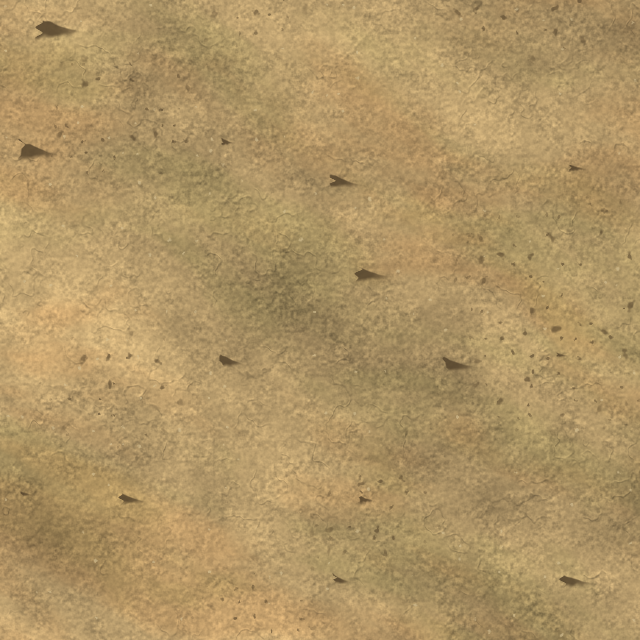
This texture is drawn by a Shadertoy shader. Its source:

```glsl
// Dry sandy ground: slanted broad patches of ochre, rust and olive under fine lit grain,
// with small pits, pale pebbles and a few dark torn flakes that fade to the right.
// Patches and grain are layered value noise; scattered marks sit in jittered grid cells.

const vec3 SAND = vec3(0.689, 0.585, 0.406);
const vec3 SHADOW = vec3(0.33, 0.265, 0.175);
const vec3 PEBBLE = vec3(0.84, 0.76, 0.58);
const vec3 RUST_SHIFT = vec3(0.015, -0.028, -0.055);
const vec3 OLIVE_SHIFT = vec3(-0.040, -0.012, -0.045);

const vec2 SLANT = vec2(0.94, -0.34);       // direction of the patches
const vec2 PATCH_FREQ = vec2(2.8, 7.5);     // along and across the slant
const float PATCH_CONTRAST = 0.48;
const float LUMP_FREQ = 18.0;
const float LUMP_CONTRAST = 0.20;
const float GRAIN_FREQ = 230.0;
const float GRAIN_CONTRAST = 0.27;
const float RELIEF_FREQ = 110.0;
const float RELIEF = 0.26;
const float CREASE_FREQ = 34.0;
const float CREASE_DEPTH = 0.13;

const float FLAKE_CELLS = 6.0;
const float FLAKE_SHARE = 0.42;
const float PIT_CELLS = 26.0;
const float PIT_SHARE = 0.30;
const float PEBBLE_CELLS = 44.0;
const float PEBBLE_SHARE = 0.08;

float hash(vec2 p) {
    vec3 q = fract(vec3(p.xyx) * 0.1031);
    q += dot(q, q.yzx + 33.33);
    return fract((q.x + q.y) * q.z);
}

vec2 hash2(vec2 p) {
    return vec2(hash(p + 17.3), hash(p + 71.9));
}

float noise(vec2 p) {
    vec2 i = floor(p), f = fract(p);
    f = f * f * (3.0 - 2.0 * f);
    return mix(mix(hash(i), hash(i + vec2(1, 0)), f.x),
               mix(hash(i + vec2(0, 1)), hash(i + vec2(1, 1)), f.x), f.y);
}

float fbm(vec2 p, int octaves) {
    float sum = 0.0, amp = 0.5, total = 0.0;
    for (int i = 0; i < octaves; i++) {
        sum += amp * noise(p);
        total += amp;
        amp *= 0.5;
        p = mat2(1.6, 1.2, -1.2, 1.6) * p + 13.7;
    }
    return sum / total;
}

// Small soft oval marks; returns coverage
float spots(vec2 uv, float cells, float share, float stretch, float seed) {
    vec2 p = uv * cells + seed;
    vec2 id = floor(p);
    vec2 d = fract(p) - 0.3 - 0.4 * hash2(id);
    float angle = 6.2832 * hash(id + 5.1);
    d = mat2(cos(angle), sin(angle), -sin(angle), cos(angle)) * d;
    float radius = mix(0.05, 0.12, pow(hash(id + 9.7), 2.0));
    float dist = length(d * vec2(1.0 / stretch, 1.0)) + 0.12 * (noise(p * 9.0) - 0.5);
    float present = step(hash(id + 3.3), share);
    return present * (1.0 - smoothstep(radius * 0.3, radius + 0.05, dist));
}

// Thin broken creases along the mid level of a noise field
float creases(vec2 uv) {
    vec2 p = uv * CREASE_FREQ;
    float line = abs(fbm(p, 3) - 0.5);
    float gaps = smoothstep(0.5, 0.75, noise(p * 0.6 + 25.0));
    return gaps * (1.0 - smoothstep(0.0, 0.06, line));
}

// Dark wedges: ragged sharp left end, tapering to a faint tip on the right
float flakes(vec2 uv, float edge) {
    vec2 p = uv * FLAKE_CELLS;
    vec2 id = floor(p);
    float size = mix(0.15, 0.56, pow(hash(id + 8.2), 1.4));
    vec2 origin = vec2(0.05, 0.25) + vec2(0.34, 0.5) * hash2(id + 2.0);
    vec2 q = (fract(p) - origin) / size;
    q.y += 0.12 * (hash(id + 6.0) - 0.3) * q.x;
    float soft = edge * FLAKE_CELLS / size;
    float height = mix(0.16, 0.36, hash(id + 4.4));
    float taper = pow(clamp(1.0 - q.x, 0.0, 1.0), 1.7);
    float ragged = noise(q * vec2(9.0, 5.0) + id * 7.0) - 0.5;
    float top = height * taper + 0.07 * ragged * taper;
    float bottom = -0.10 * (1.0 - q.x) + 0.06 * ragged;
    float left = 0.26 * noise(vec2(q.y * 11.0, hash(id) * 40.0)) - 0.06;
    float shape = smoothstep(-soft, soft, top - q.y)
                * smoothstep(-soft, soft + 0.07, q.y - bottom)
                * smoothstep(-soft, soft, q.x - left);
    float fade = 1.0 - smoothstep(0.3, 1.0, q.x);
    return step(hash(id + 1.6), FLAKE_SHARE) * shape * fade;
}

void mainImage(out vec4 fragColor, in vec2 fragCoord) {
    vec2 uv = fragCoord / iResolution.y;
    float edge = 1.0 / iResolution.y;

    // Broad slanted patches, gently bent
    vec2 bent = uv + 0.10 * (vec2(noise(uv * 4.0), noise(uv * 4.0 + 31.0)) - 0.5);
    vec2 slanted = vec2(dot(bent, SLANT), dot(bent, vec2(-SLANT.y, SLANT.x))) * PATCH_FREQ;
    float patches = fbm(slanted + 4.0, 4) - 0.5;
    float rust = smoothstep(0.48, 0.78, fbm(slanted * 1.5 + 40.0, 5));
    float olive = smoothstep(0.48, 0.78, fbm(slanted * 1.4 + 80.0, 5));

    // Lumps, grain of uneven strength, and relief lit from above
    float lumps = fbm(uv * LUMP_FREQ, 4) - 0.5;
    float rough = mix(0.6, 1.5, noise(uv * 45.0 + 9.0));
    float grain = fbm(uv * GRAIN_FREQ, 2) - 0.5;
    vec2 toLight = vec2(-0.0008, 0.0022);
    float relief = fbm(uv * RELIEF_FREQ, 2) - fbm((uv + toLight) * RELIEF_FREQ, 2);

    float tone = PATCH_CONTRAST * patches + LUMP_CONTRAST * lumps
               + rough * (GRAIN_CONTRAST * grain + RELIEF * relief)
               - CREASE_DEPTH * (creases(uv) - 0.5 * creases(uv - toLight) - 0.04);
    vec3 color = SAND * (1.0 + tone);
    color += color * (RUST_SHIFT * rust + OLIVE_SHIFT * olive);

    // Scattered marks; pits gather in clusters
    float cluster = smoothstep(0.42, 0.75, noise(uv * 5.0 + 60.0));
    float pits = max(spots(uv, PIT_CELLS, PIT_SHARE, 1.8, 11.0),
                     spots(uv, PIT_CELLS * 1.6, PIT_SHARE, 1.5, 47.0));
    color = mix(color, SHADOW, 0.6 * pits * cluster);
    color = mix(color, PEBBLE, 0.6 * spots(uv, PEBBLE_CELLS, PEBBLE_SHARE, 1.2, 90.0));
    color = mix(color, SHADOW, 0.85 * flakes(uv, edge));

    fragColor = vec4(color, 1.0);
}
```
